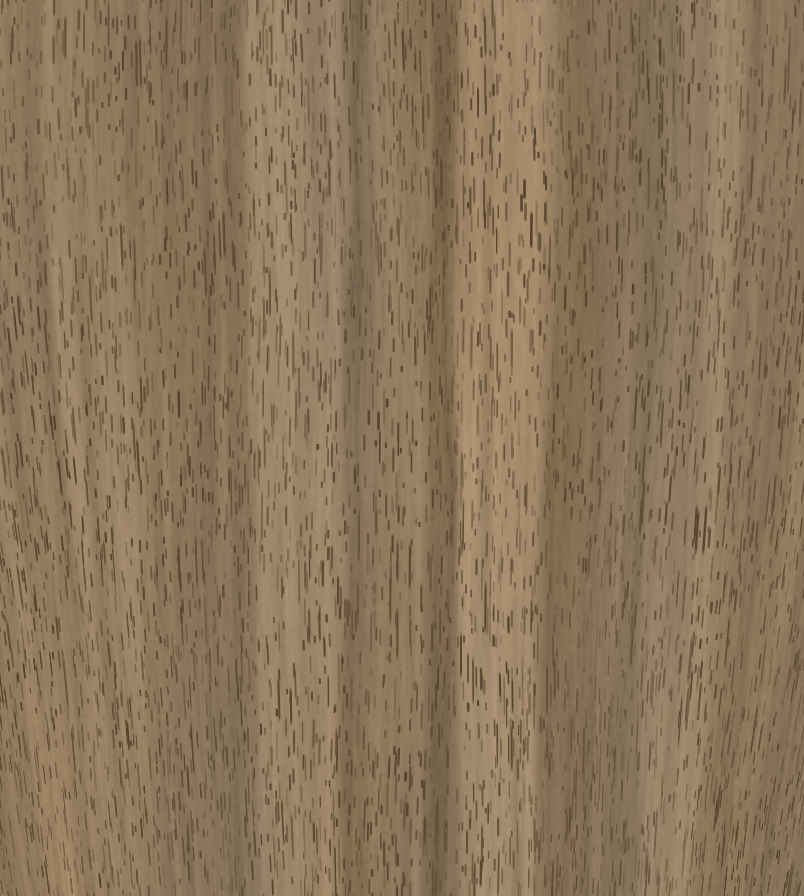
This texture is drawn by a Shadertoy shader. Its source:

```glsl
// Straight-grained walnut veneer: vertical colour bands, fine fibres and short dark pores.

const vec3 LIGHT_WOOD = vec3(0.632, 0.538, 0.422);
const vec3 DARK_WOOD = vec3(0.430, 0.362, 0.268);
const vec3 PORE_COLOR = vec3(0.330, 0.255, 0.165);
const vec3 WARM_TINT = vec3(0.020, 0.000, -0.022);
const float BEND = 0.60;            // how far the grain closes in at the bottom
const float BAND_SOFTNESS = 0.011;
const float FIBRE_CONTRAST = 0.34;
const float GRAIN_CONTRAST = 0.17;
const float PORE_HALF_WIDTH = 0.00125;
const float PORE_SHARE = 0.50;
const int PORE_LAYERS = 3;

// Left edge of each band across the width, and its tone from dark 0 to light 1.
const int BAND_COUNT = 14;
const vec2 BANDS[BAND_COUNT] = vec2[BAND_COUNT](
    vec2(-0.30, 0.52), vec2(-0.07, 0.70), vec2(0.055, 0.80), vec2(0.155, 0.58),
    vec2(0.235, 0.52), vec2(0.305, 0.94), vec2(0.423, 0.33), vec2(0.455, 0.66),
    vec2(0.533, 0.20), vec2(0.567, 0.96), vec2(0.688, 0.48), vec2(0.765, 0.58),
    vec2(0.840, 0.88), vec2(0.925, 0.58));

float hash(vec2 p) {
    vec3 q = fract(vec3(p.xyx) * 0.1031);
    q += dot(q, q.yzx + 33.33);
    return fract((q.x + q.y) * q.z);
}

float noise(vec2 p) {
    vec2 cell = floor(p), f = fract(p);
    f = f * f * (3.0 - 2.0 * f);
    return mix(mix(hash(cell), hash(cell + vec2(1, 0)), f.x),
               mix(hash(cell + vec2(0, 1)), hash(cell + vec2(1, 1)), f.x), f.y);
}

// Noise centred on zero.
float wave(vec2 p) { return noise(p + 71.0) - 0.5; }

// Bends the straight grain towards the middle near the bottom.
vec2 grainSpace(vec2 p, float aspect) {
    float side = p.x / aspect - 0.5;
    float low = (1.0 - p.y) * (1.0 - p.y);
    p.x += aspect * BEND * side * abs(side) * low;
    p.x += 0.010 * wave(p * vec2(7.0, 3.0)) + 0.003 * wave(p * vec2(30.0, 9.0));
    return p;
}

float bandTone(float x) {
    float tone = BANDS[0].y;
    for (int i = 1; i < BAND_COUNT; i++) {
        float enter = smoothstep(-BAND_SOFTNESS, BAND_SOFTNESS, x - BANDS[i].x);
        tone = mix(tone, BANDS[i].y, enter);
    }
    return tone;
}

// One layer of tapered pores, one candidate per cell, jittered across its column.
float poreLayer(vec2 p, vec2 cellSize, float seed, float pixel) {
    float cover = 0.0;
    float column = floor(p.x / cellSize.x);
    for (int i = -1; i <= 1; i++) {
        float c = column + float(i);
        float y = p.y / cellSize.y + 9.0 * hash(vec2(c, seed));
        vec2 id = vec2(c, floor(y) + 40.0 * seed);
        float size = hash(id + 5.3);
        float halfLength = mix(0.12, 0.46, size * size);
        float middle = mix(halfLength, 1.0 - halfLength, hash(id + 17.1));
        float along = abs(fract(y) - middle) / halfLength;
        float across = abs(p.x - (c + hash(id + 29.7)) * cellSize.x);
        float width = PORE_HALF_WIDTH * mix(0.65, 1.15, hash(id + 41.9));
        float body = clamp((width - across) / pixel + 0.5, 0.0, 1.0);
        float ends = 1.0 - smoothstep(0.65, 1.0, along);
        float strength = mix(0.25, 0.80, hash(id + 53.2));
        cover = max(cover, body * ends * strength * step(hash(id + 67.4), PORE_SHARE));
    }
    return cover;
}

void mainImage(out vec4 fragColor, in vec2 fragCoord) {
    float pixel = 1.0 / iResolution.y;
    float aspect = iResolution.x / iResolution.y;
    vec2 p = grainSpace(fragCoord * pixel, aspect);

    // Broad bands with slightly ragged edges
    float ragged = 0.012 * wave(p * vec2(70.0, 5.0));
    float tone = bandTone(p.x / aspect + ragged);
    tone += 0.14 * wave(p * vec2(9.0, 2.0));

    // Long fibres, then finer and shorter grain
    tone += FIBRE_CONTRAST * wave(p * vec2(75.0, 2.2));
    tone += 0.7 * FIBRE_CONTRAST * wave(p * vec2(190.0, 6.0));
    tone += GRAIN_CONTRAST * wave(p * vec2(330.0, 38.0));
    tone += 0.6 * GRAIN_CONTRAST * wave(p * vec2(260.0, 190.0));

    vec3 color = mix(DARK_WOOD, LIGHT_WOOD, tone);
    color += WARM_TINT * wave(p * vec2(8.0, 1.5));

    // Pores: the first layer is long and thin, the later ones shorter
    float pores = 0.0;
    for (int i = 0; i < PORE_LAYERS; i++) {
        float layer = float(i);
        vec2 cellSize = vec2(0.0068 + 0.0009 * layer, 0.072 / (1.0 + 0.7 * layer));
        pores = max(pores, poreLayer(p + 0.37 * layer, cellSize, layer + 1.0, pixel));
    }
    pores *= 0.75 + 0.6 * noise(p * vec2(22.0, 4.0));
    color = mix(color, PORE_COLOR, clamp(pores, 0.0, 1.0));

    fragColor = vec4(color, 1.0);
}
```
